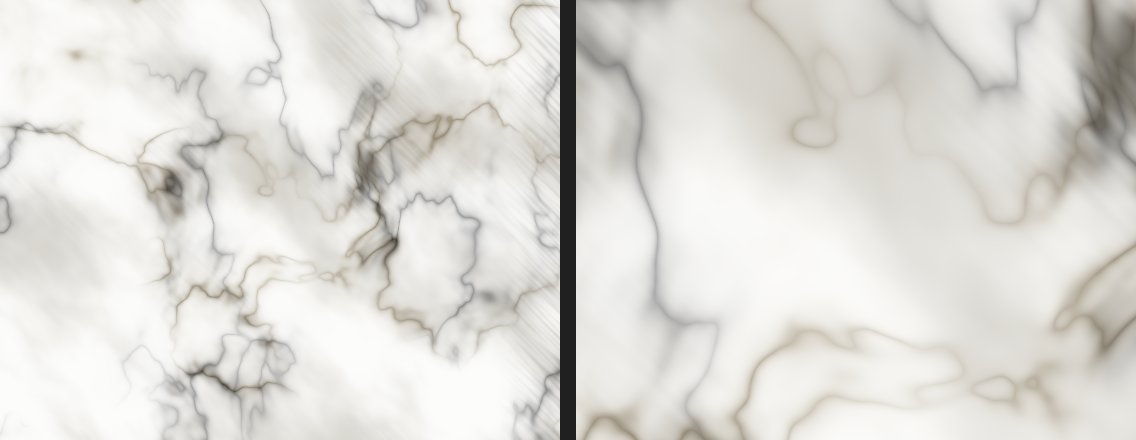
Left: the whole. Right: its middle third, enlarged.
Reproduce this texture procedurally as a Shadertoy shader.

```glsl
const vec3 WHITE = vec3(0.988, 0.988, 0.982);
const vec3 WARM_ABSORB = vec3(0.86, 1.0, 1.28);
const vec3 COOL_ABSORB = vec3(1.03, 1.02, 0.99);
const vec3 CLOUD_ABSORB = vec3(0.93, 1.0, 1.15);

const float WARM_SCALE = 2.5;
const float COOL_SCALE = 2.2;
const float CORE_SHARPNESS = 45.0;
const float HALO_SHARPNESS = 9.0;
const float KNOT_SHARPNESS = 12.0;
const float CORE_DENSITY = 0.36;
const float HALO_DENSITY = 0.12;
const float KNOT_DENSITY = 0.80;
const float CLOUD_DENSITY = 0.17;
const float WARP = 0.07;
const float GRAIN_FREQUENCY = 120.0;
const float GRAIN_STRENGTH = 0.30;
const float EDGE_GRAIN = 0.16;

float hash(vec2 p) {
    return fract(sin(dot(p, vec2(127.1, 311.7))) * 43758.5453);
}

vec2 gradient(vec2 cell) {
    float angle = 6.28318 * hash(cell);
    return vec2(cos(angle), sin(angle));
}

float noise(vec2 p) {
    vec2 i = floor(p), f = fract(p);
    vec2 u = f * f * f * (f * (f * 6.0 - 15.0) + 10.0);
    vec2 e = vec2(1.0, 0.0);
    float low = mix(dot(gradient(i), f), dot(gradient(i + e), f - e), u.x);
    float high = mix(dot(gradient(i + e.yx), f - e.yx),
                     dot(gradient(i + e.xx), f - e.xx), u.x);
    return mix(low, high, u.y);
}

float fbm(vec2 p, int octaves) {
    mat2 turn = mat2(1.6, 1.2, -1.2, 1.6);
    float sum = 0.0, amplitude = 1.0;
    for (int k = 0; k < octaves; k++) {
        sum += amplitude * noise(p);
        p = turn * p + vec2(17.3, 9.1);
        amplitude *= 0.5;
    }
    return sum;
}

// Thin dark core with a wide soft halo around it
float vein(float dist) {
    return CORE_DENSITY * exp(-CORE_SHARPNESS * dist)
         + HALO_DENSITY * exp(-HALO_SHARPNESS * dist);
}

// Where veins show; strongest across the middle of the slab
float activity(vec2 p, float seed) {
    float band = 0.14 * cos(5.0 * (p.y - 0.55));
    return smoothstep(-0.28, 0.42, fbm(p * 1.9 + seed, 3) + band);
}

void mainImage(out vec4 fragColor, in vec2 fragCoord) {
    vec2 p = fragCoord / iResolution.y;
    float aspect = iResolution.x / iResolution.y;

    // Coordinates along and across the falling diagonal
    vec2 diagonal = vec2(p.x - p.y, p.x + p.y) * 0.7071;

    // Bend the slab
    vec2 q = p + WARP * vec2(fbm(p * 3.0 + 4.7, 3), fbm(p * 3.0 + 31.2, 3));

    // Two families of veins along zero contours
    float warmDist = abs(fbm(q * WARM_SCALE + 12.4, 5));
    float coolDist = abs(fbm(q * COOL_SCALE * vec2(1.25, 0.85) + 53.8, 5));
    float warmMask = activity(p, 7.3);
    float coolMask = activity(p, 23.9);
    float warm = vein(warmDist) * warmMask;
    float cool = vein(coolDist) * coolMask;

    // Dark knots where the families meet
    float knot = KNOT_DENSITY * exp(-KNOT_SHARPNESS * (warmDist + coolDist))
               * sqrt(warmMask * coolMask);

    // Soft clouds drawn out along the diagonal
    float clouds = fbm(diagonal * vec2(1.7, 3.2) + 71.5, 5);
    float cloud = CLOUD_DENSITY * smoothstep(-0.25, 0.6, clouds);

    // Fine brushed grain, stronger at the right edge
    float grain = noise(diagonal * vec2(7.0, GRAIN_FREQUENCY));
    float edge = smoothstep(aspect - 0.16, aspect, p.x);
    float patches = smoothstep(-0.2, 0.4, noise(p * 4.0 + 88.0));
    float shade = 1.0 + GRAIN_STRENGTH * patches * grain;

    vec3 density = CLOUD_ABSORB * (cloud + 0.6 * knot)
                 + WARM_ABSORB * warm
                 + COOL_ABSORB * (cool + 0.4 * knot);
    density = density * shade + EDGE_GRAIN * edge * max(grain + 0.1, 0.0);

    fragColor = vec4(WHITE * exp(-density), 1.0);
}
```
